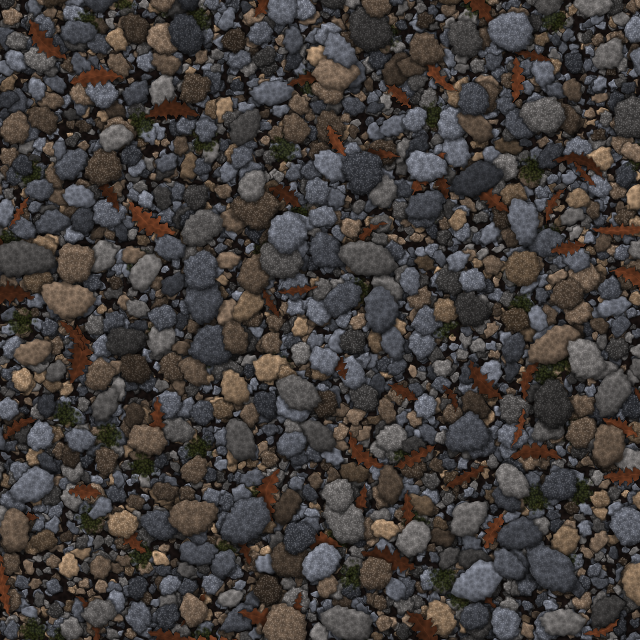
Write a Shadertoy shader that draws this texture.

```glsl
#define FINEST_GRID 60.0
#define GRID_SHRINK 0.7
#define STONE_LAYERS 5
#define STONE_SIDES 7
#define CORNER_SHARPNESS 14.0
#define SHADOW_DEPTH 0.55
#define EDGE_SOFTNESS 0.0016
#define LEAF_GRID 11.0
#define LEAF_SHARE 0.42
#define MOSS_GRID 7.0

const float TAU = 6.2831853;
const vec3 SOIL = vec3(0.080, 0.060, 0.055);
const vec3 SLATE = vec3(0.335, 0.345, 0.375);
const vec3 GREY = vec3(0.345, 0.335, 0.330);
const vec3 BROWN = vec3(0.375, 0.318, 0.268);
const vec3 TAN = vec3(0.480, 0.400, 0.320);
const vec3 LEAF = vec3(0.350, 0.195, 0.120);
const vec3 MOSS = vec3(0.125, 0.140, 0.060);
const vec2 LIGHT_DIR = vec2(-0.35, 0.94);

vec4 hash4(vec2 p) {
    vec4 q = fract(p.xyxy * vec4(0.1031, 0.1030, 0.0973, 0.1099));
    q += dot(q, q.wzxy + 33.33);
    return fract((q.xxyz + q.yzzw) * q.zywx);
}

mat2 rotation(float a) {
    return mat2(cos(a), sin(a), -sin(a), cos(a));
}

// Distance to the nearest scattered point
float cellular(vec2 p) {
    vec2 cell = floor(p);
    float nearest = 2.0;
    for (int j = -1; j <= 1; j++)
    for (int i = -1; i <= 1; i++) {
        vec2 id = cell + vec2(i, j);
        nearest = min(nearest, length(id + hash4(id + 300.0).xy - p));
    }
    return nearest;
}

// Rounded polygon: xy = outward direction, z = 1 on the outline
vec3 stoneShape(vec2 q, vec2 seed) {
    float total = 1e-12;
    vec2 slope = vec2(1e-9);
    for (int k = 0; k < STONE_SIDES; k++) {
        vec4 h = hash4(seed + float(k) * 17.3);
        float a = (float(k) + 0.5 * h.x) * TAU / float(STONE_SIDES);
        vec2 side = vec2(cos(a), sin(a)) / mix(0.72, 1.0, h.y);
        float t = max(dot(q, side), 1e-3);
        float weight = pow(t, CORNER_SHARPNESS - 1.0);
        total += weight * t;
        slope += weight * side;
    }
    return vec3(slope / (length(slope) + 1e-12), pow(total, 1.0 / CORNER_SHARPNESS));
}

vec3 stoneColor(float kind, float tone) {
    vec3 c = kind < 0.43 ? SLATE : kind < 0.69 ? GREY : kind < 0.91 ? BROWN : TAN;
    return c * mix(0.55, 1.32, tone);
}

void paintStones(inout vec3 col, vec2 uv, float grid, float share, float layer, vec2 grain) {
    vec2 p = uv * grid, cell = floor(p);
    for (int j = -1; j <= 1; j++)
    for (int i = -1; i <= 1; i++) {
        vec2 id = cell + vec2(i, j), seed = id + 71.0 * layer + 40.0;
        vec4 place = hash4(seed), look = hash4(seed + 517.0);
        float radius = mix(0.36, 0.58, place.w);
        vec2 offset = p - id - 0.2 - 0.6 * place.xy;
        if (place.z > share || length(offset) > 2.2 * radius) continue;

        mat2 turn = rotation(look.x * TAU);
        float stretch = mix(0.78, 1.0, look.y);
        vec2 q = turn * offset * vec2(stretch, 1.0 / stretch) / radius;
        vec3 shape = stoneShape(q, seed);
        float d = shape.z;

        // Contact shadow, then the lit face with darker rim and mineral flecks
        col *= 1.0 - SHADOW_DEPTH * (1.0 - smoothstep(0.95, 1.26, d));
        float facing = dot(shape.xy * turn, LIGHT_DIR);
        float lit = 1.0 + 0.32 * facing * smoothstep(0.35, 1.0, d)
                  - 0.28 * smoothstep(0.75, 1.02, d);
        vec3 face = stoneColor(look.z, look.w) * (0.78 + 0.42 * grain.x);
        face += 0.09 * (look.y + 0.3) * (smoothstep(0.45, 0.1, grain.y) - 0.25);
        float soft = EDGE_SOFTNESS * grid / radius;
        col = mix(col, face * lit, 1.0 - smoothstep(1.0 - soft, 1.0 + soft, d));
    }
}

// Curled, lobed dry leaves
void paintLeaves(inout vec3 col, vec2 uv, vec2 grain) {
    vec2 p = uv * LEAF_GRID, cell = floor(p);
    for (int j = -1; j <= 1; j++)
    for (int i = -1; i <= 1; i++) {
        vec2 id = cell + vec2(i, j);
        vec4 place = hash4(id + 811.0), look = hash4(id + 947.0);
        if (place.z > LEAF_SHARE) continue;
        vec2 q = rotation(look.x * TAU) * (p - id - place.xy) / mix(0.5, 1.05, place.w);
        q.y += (look.y - 0.5) * 1.6 * q.x * q.x;
        float taper = 1.0 - 4.0 * q.x * q.x;
        float lobes = 1.0 + 0.32 * sin(q.x * 34.0 + look.z * TAU) + 0.15 * sin(q.x * 71.0);
        float d = abs(q.y) - mix(0.07, 0.19, look.z) * taper * lobes;
        col *= 1.0 - 0.5 * (1.0 - smoothstep(0.0, 0.07, d)) * step(0.0, taper);
        float vein = 1.0 - smoothstep(0.0, 0.02, abs(q.y));
        vec3 blade = LEAF * mix(0.65, 1.15, look.w) * (0.75 + 0.4 * grain.x);
        blade *= 1.0 + 0.9 * q.y + 0.15 * vein;
        col = mix(col, blade, 1.0 - smoothstep(-0.015, 0.015, d));
    }
}

void paintMoss(inout vec3 col, vec2 uv, vec2 grain) {
    float patchEdge = cellular(uv * MOSS_GRID + 9.0) + 0.12 * grain.x;
    float cover = 1.0 - smoothstep(0.13, 0.22, patchEdge);
    col = mix(col, MOSS * (1.5 - 1.3 * grain.y), 0.85 * cover);
}

void mainImage(out vec4 fragColor, in vec2 fragCoord) {
    vec2 uv = fragCoord / iResolution.y;
    vec2 grain = vec2(cellular(uv * 120.0), cellular(uv * 260.0));

    // Slight waviness roughens every outline
    vec2 rough = uv + 0.0011 * sin(uv.yx * vec2(410.0, 370.0) + 3.0 * sin(uv * 190.0));

    // Small stones lie beneath, larger ones on top
    vec3 col = SOIL * (0.6 + 0.8 * grain.x);
    float grid = FINEST_GRID;
    for (int i = 0; i < STONE_LAYERS; i++) {
        float rise = float(i) / float(STONE_LAYERS - 1);
        if (i == 3) paintMoss(col, uv, grain);
        if (i == 4) paintLeaves(col, rough, grain);
        paintStones(col, rough, grid, mix(1.0, 0.4, rise), float(i), grain);
        grid *= GRID_SHRINK;
    }
    fragColor = vec4(col, 1.0);
}
```
